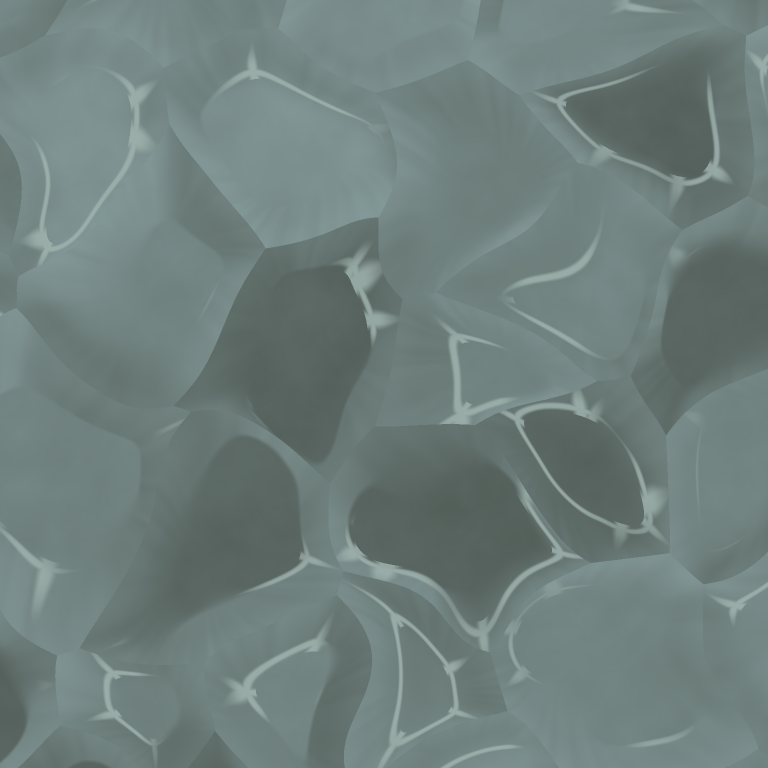
A Shadertoy shader for this texture:

```glsl
// Painted grey-green rock slabs: chipped facets, soft mottling and pale broken edge highlights.
#define SLABS 4.3          // slabs across the canvas
#define JITTER 0.84        // irregularity of slab centres
#define WARP 0.20          // bending of slab outlines
#define RIM 0.15           // mean width of the sloping rim
#define RIDGE_SHARP 24.0   // crispness of the breaks between facets
#define VEIN_WIDTH 0.021   // half width of the highlights
#define MOTTLE 0.26        // strength of the cloudy paint
#define STREAK 0.13        // strength of the radial brush marks
#define DARK_ROCK vec3(0.330, 0.376, 0.355)
#define LIGHT_ROCK vec3(0.505, 0.588, 0.586)
#define VEIN_COLOR vec3(0.625, 0.700, 0.680)

float hash(vec2 p) {
    vec3 q = fract(vec3(p.xyx) * 0.1031);
    q += dot(q, q.yzx + 33.33);
    return fract((q.x + q.y) * q.z);
}

float noise(vec2 p) {
    vec2 i = floor(p), f = fract(p);
    f = f * f * (3.0 - 2.0 * f);
    return mix(mix(hash(i), hash(i + vec2(1, 0)), f.x),
               mix(hash(i + vec2(0, 1)), hash(i + vec2(1, 1)), f.x), f.y);
}

float fbm(vec2 p) {
    float sum = 0.0, amp = 0.5;
    for (int i = 0; i < 5; i++) {
        sum += amp * noise(p);
        p = mat2(1.6, 1.2, -1.2, 1.6) * p + 7.3;
        amp *= 0.5;
    }
    return sum;
}

vec2 slabCentre(vec2 id) {
    return id + 0.5 + JITTER * (vec2(hash(id + 3.7), hash(id + 51.3)) - 0.5);
}

vec3 rock(vec2 uv) {
    vec2 p = uv * SLABS + 20.0;
    vec2 bend = vec2(noise(p * 1.5), noise(p * 1.5 + 40.0)) - 0.5;
    vec2 q = p + WARP * 2.0 * bend;

    // Nearest slab
    vec2 id = vec2(0), toCentre = vec2(0);
    float nearest = 1e5;
    for (int y = -1; y <= 1; y++)
    for (int x = -1; x <= 1; x++) {
        vec2 cell = floor(q) + vec2(x, y);
        vec2 r = slabCentre(cell) - q;
        if (dot(r, r) < nearest) {
            nearest = dot(r, r);
            toCentre = r;
            id = cell;
        }
    }

    // Facets: each neighbour cuts one slope with its own width and tone
    float weight = 0.0, slopeTone = 0.0, first = 9.0, second = 9.0, border = 9.0;
    for (int y = -2; y <= 2; y++)
    for (int x = -2; x <= 2; x++) {
        if (x == 0 && y == 0) continue;
        vec2 cell = id + vec2(x, y);
        vec2 r = slabCentre(cell) - q;
        float d = dot(0.5 * (toCentre + r), normalize(r - toCentre));
        vec2 pairKey = id * 1.7 + cell * 5.3;
        float e = d - RIM * (0.1 + 1.8 * hash(pairKey));
        float w = exp(-RIDGE_SHARP * e);
        weight += w;
        slopeTone += w * hash(pairKey + 9.1);
        border = min(border, d);
        second = min(second, max(first, e));
        first = min(first, e);
    }
    slopeTone /= weight;
    float inset = -log(weight) / RIDGE_SHARP + 0.07 * (noise(p * 3.0) - 0.5);

    // Tones of the flat top and of the slopes
    float pick = hash(id + 17.9);
    float topTone = pick < 0.34 ? 0.03 + 0.35 * pick : 0.34 + 0.58 * pick;
    float cloud = fbm(p * 2.3 + id * 3.1) - 0.48;
    float grain = fbm(p * 7.0) - 0.48;
    topTone += MOTTLE * (cloud + 0.5 * grain);
    float streak = noise(normalize(toCentre) * 11.0 + id * 13.0) - 0.5;
    float rimTone = mix(0.16 + 0.82 * slopeTone, topTone, 0.22);
    rimTone += STREAK * streak * smoothstep(0.1, 0.5, length(toCentre));
    rimTone += 0.5 * MOTTLE * cloud + 0.10 * (1.0 - smoothstep(0.0, 0.16, border));

    // The top fades softly in places and breaks crisply in others
    float softness = mix(0.012, 0.16, smoothstep(0.35, 0.7, noise(p * 1.7 + 90.0)));
    float tone = mix(rimTone, topTone, smoothstep(-softness, softness, inset));
    vec3 color = mix(DARK_ROCK, LIGHT_ROCK, clamp(tone, -0.05, 1.05));

    // Highlights: tapering strokes round the top, with spurs along the ridges
    float stroke = smoothstep(0.50, 0.72, noise(p * 1.9 + id * 7.0));
    float rimWidth = VEIN_WIDTH * (0.35 + 0.75 * stroke);
    float vein = stroke * (1.0 - smoothstep(0.25 * rimWidth, rimWidth, abs(inset)));
    float reach = 1.0 - smoothstep(0.02, 0.17, abs(inset));
    float spurWidth = VEIN_WIDTH * (0.3 + 1.2 * reach);
    float spur = 1.0 - smoothstep(0.25 * spurWidth, spurWidth, 0.7 * (second - first));
    spur *= reach * stroke * step(inset, 0.03);
    return mix(color, VEIN_COLOR, 0.85 * max(vein, spur));
}

void mainImage(out vec4 fragColor, in vec2 fragCoord) {
    // Four samples per pixel smooth the slab edges
    vec3 color = vec3(0);
    for (int i = 0; i < 4; i++) {
        vec2 offset = 0.5 * vec2(i % 2, i / 2) - 0.25;
        color += rock((fragCoord + offset) / iResolution.y);
    }
    fragColor = vec4(color / 4.0, 1.0);
}
```
